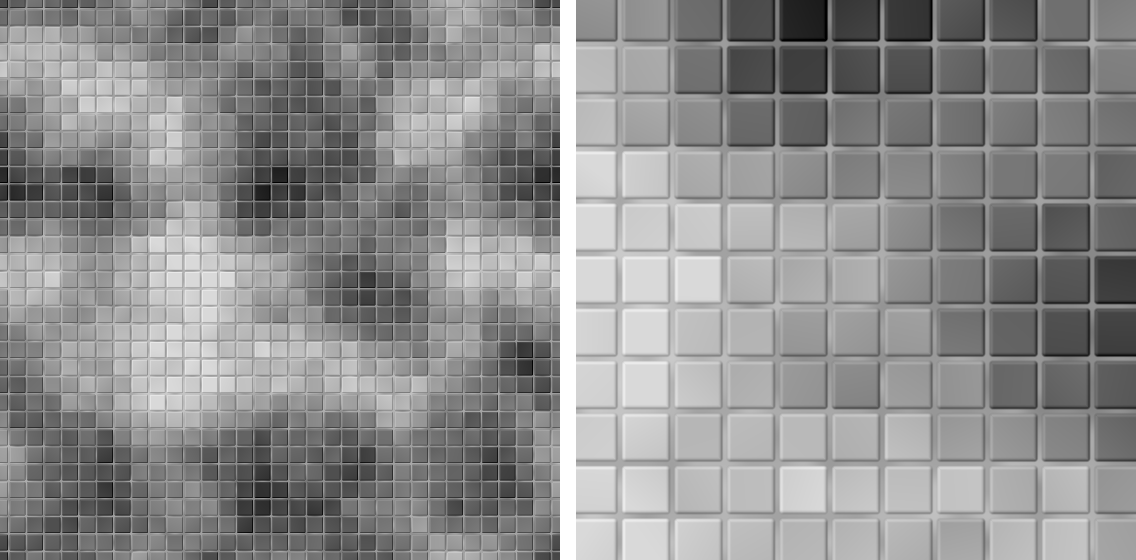
Left: the whole. Right: its middle third, enlarged.
Write a three.js fragment shader that draws this pattern.

```glsl
// Grey mosaic of small bevelled square tiles, shaded by soft drifting patches of light and dark.
varying vec2 vUv;

const float TILES = 32.0;        // tiles across and up
const float HALF_TILE = 0.455;   // half width of a tile face, in tile units
const float CORNER = 0.06;       // corner radius
const float EDGE = 0.025;        // softness of the face outline
const float RIM = 0.09;          // width of the bevelled rim
const float MEAN_TONE = 0.565;
const float GROUT_TONE = 0.66;

float hash(vec2 p, float seed) {
  vec3 q = fract(vec3(p.xyx) * 0.1031 + seed * 0.137);
  q += dot(q, q.yzx + 33.33);
  return fract((q.x + q.y) * q.z);
}

// Value noise that wraps over the unit square
float wrapNoise(vec2 uv, float period, float seed) {
  vec2 p = uv * period;
  vec2 i = floor(p);
  vec2 f = fract(p);
  f = f * f * (3.0 - 2.0 * f);
  vec2 lo = mod(i, period);
  vec2 hi = mod(i + 1.0, period);
  float bottom = mix(hash(lo, seed), hash(vec2(hi.x, lo.y), seed), f.x);
  float top = mix(hash(vec2(lo.x, hi.y), seed), hash(hi, seed), f.x);
  return mix(bottom, top, f.y);
}

// Patches of brightness, from broad to a few tiles wide
float patchTone(vec2 uv) {
  float n = 0.52 * wrapNoise(uv, 6.0, 3.0);
  n += 0.32 * wrapNoise(uv, 11.0, 8.0);
  n += 0.16 * wrapNoise(uv, 16.0, 14.0);
  return MEAN_TONE + 1.02 * (n - 0.5);
}

float roundedSquare(vec2 p, float halfSize, float radius) {
  vec2 q = abs(p) - halfSize + radius;
  return length(max(q, 0.0)) + min(max(q.x, q.y), 0.0) - radius;
}

// Positive on the left and top rims, negative on the right and bottom
float bevel(vec2 p, float width) {
  vec2 lit = smoothstep(HALF_TILE - width, HALF_TILE, vec2(-p.x, p.y));
  vec2 shaded = smoothstep(HALF_TILE - width, HALF_TILE, vec2(p.x, -p.y));
  return max(lit.x, lit.y) - max(shaded.x, shaded.y);
}

float tileTone(vec2 cell, vec2 p) {
  vec2 id = mod(cell, TILES);
  float tone = patchTone(cell / TILES);
  tone += 0.12 * (hash(id, 5.0) - 0.5);
  // Slight tilt of each face
  vec2 tilt = vec2(hash(id, 11.0), hash(id, 17.0)) - 0.5;
  tone += 0.10 * dot(tilt, p);
  return clamp(tone, 0.04, 0.85) + 0.15 * bevel(p, RIM);
}

// Joint colour, lighter than most tiles, with uneven strength
float groutTone(vec2 uv) {
  float tone = mix(GROUT_TONE, patchTone(uv), 0.35);
  return tone + 0.16 * (wrapNoise(uv, 64.0, 23.0) - 0.5);
}

void main() {
  // Half a tile of shift puts cut tiles on the borders
  vec2 grid = vUv * TILES + 0.5;
  vec2 cell = floor(grid);
  vec2 p = fract(grid) - 0.5;

  float d = roundedSquare(p, HALF_TILE, CORNER);
  float face = 1.0 - smoothstep(-EDGE, EDGE, d);
  // Thin dark crease where the face meets the joint
  float crease = 1.0 - smoothstep(0.0, 0.04, abs(d + 0.01));
  float tone = mix(groutTone(vUv), tileTone(cell, p), face) - 0.09 * crease;
  gl_FragColor = vec4(vec3(clamp(tone, 0.0, 1.0)), 1.0);
}
```
